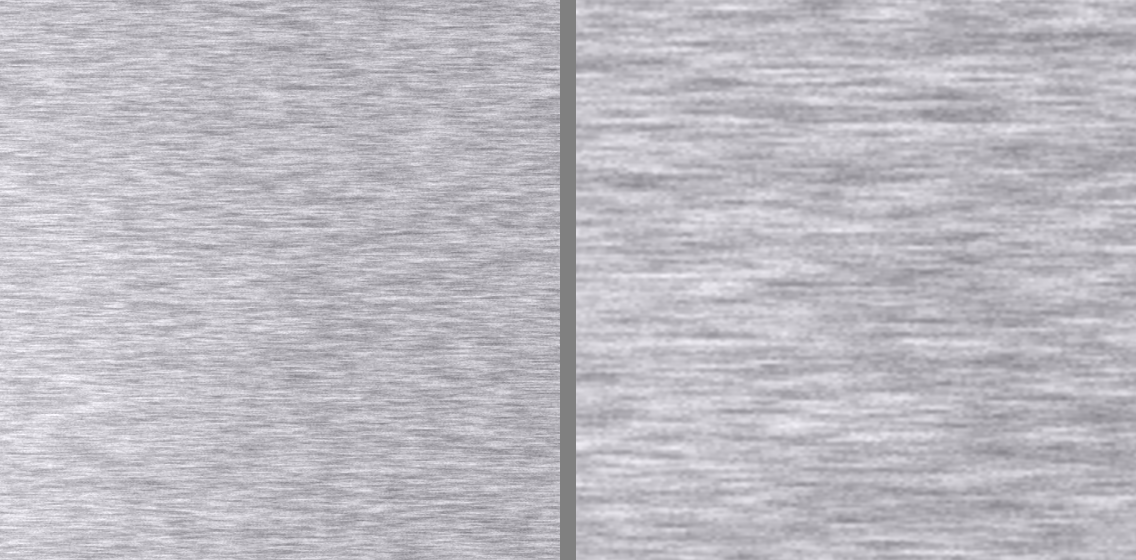
Left, the full canvas; right, a detail of the centre.
A WebGL 2 fragment shader for this texture:

```glsl
#version 300 es
precision highp float;
// Brushed metal: layers of stretched value noise form short horizontal streaks.
// Each row of noise is shifted at random so that streak ends never line up.
// A soft sheen brightens the left side, and a crisp grain covers the whole.

uniform vec2 u_resolution;
out vec4 fragColor;

// Cells across and up the canvas for each layer
const vec2 NICK_CELLS   = vec2(75.0, 410.0);
const vec2 HAIR_CELLS   = vec2(32.0, 370.0);
const vec2 STREAK_CELLS = vec2(20.0, 225.0);
const vec2 BAND_CELLS   = vec2(10.0, 95.0);
const vec2 GRAIN_CELLS  = vec2(340.0, 470.0);

// Brightness swing of each layer
const float NICK_AMOUNT   = 0.055;
const float HAIR_AMOUNT   = 0.080;
const float STREAK_AMOUNT = 0.062;
const float BAND_AMOUNT   = 0.030;
const float GRAIN_AMOUNT  = 0.050;

const vec3 METAL_COLOR = vec3(0.727, 0.719, 0.746);
const float SHEEN_AMOUNT = 0.080;
const float FALLOFF_AMOUNT = 0.030;
const vec2 SHEEN_CENTER = vec2(0.0, 0.36);
const vec2 SHEEN_SIZE = vec2(0.34, 0.65);

// Integer hash of a cell, returned in -1..1
float hash(ivec2 cell, uint seed) {
    uint h = uint(cell.x) * 1597334677u ^ uint(cell.y) * 3812015801u ^ seed * 2654435769u;
    h = (h ^ (h >> 16)) * 2146121005u;
    h = (h ^ (h >> 15)) * 2221713035u;
    h ^= h >> 16;
    return float(h >> 8) / 8388608.0 - 1.0;
}

// Smooth noise along one row, with its own random shift
float rowNoise(float x, int row, uint seed) {
    x += 50.0 * hash(ivec2(row, 7), seed + 100u);
    float cell = floor(x);
    float t = smoothstep(0.0, 1.0, x - cell);
    int column = int(cell);
    return mix(hash(ivec2(column, row), seed), hash(ivec2(column + 1, row), seed), t);
}

// Rows blended into a two-dimensional field of streaks
float streaks(vec2 p, uint seed) {
    float row = floor(p.y);
    float t = smoothstep(0.0, 1.0, p.y - row);
    return mix(rowNoise(p.x, int(row), seed), rowNoise(p.x, int(row) + 1, seed), t);
}

void main() {
    vec2 uv = gl_FragCoord.xy / u_resolution;

    // Brushing and grain
    float light = NICK_AMOUNT * streaks(uv * NICK_CELLS, 1u);
    light += HAIR_AMOUNT * streaks(uv * HAIR_CELLS, 2u);
    light += STREAK_AMOUNT * streaks(uv * STREAK_CELLS, 3u);
    light += BAND_AMOUNT * streaks(uv * BAND_CELLS, 4u);
    light += GRAIN_AMOUNT * streaks(uv * GRAIN_CELLS, 5u);

    // Broad lighting
    vec2 d = (uv - SHEEN_CENTER) / SHEEN_SIZE;
    light += SHEEN_AMOUNT * exp(-dot(d, d));
    light -= FALLOFF_AMOUNT * (uv.x - 0.5);

    fragColor = vec4(clamp(METAL_COLOR + light, 0.0, 1.0), 1.0);
}
```
